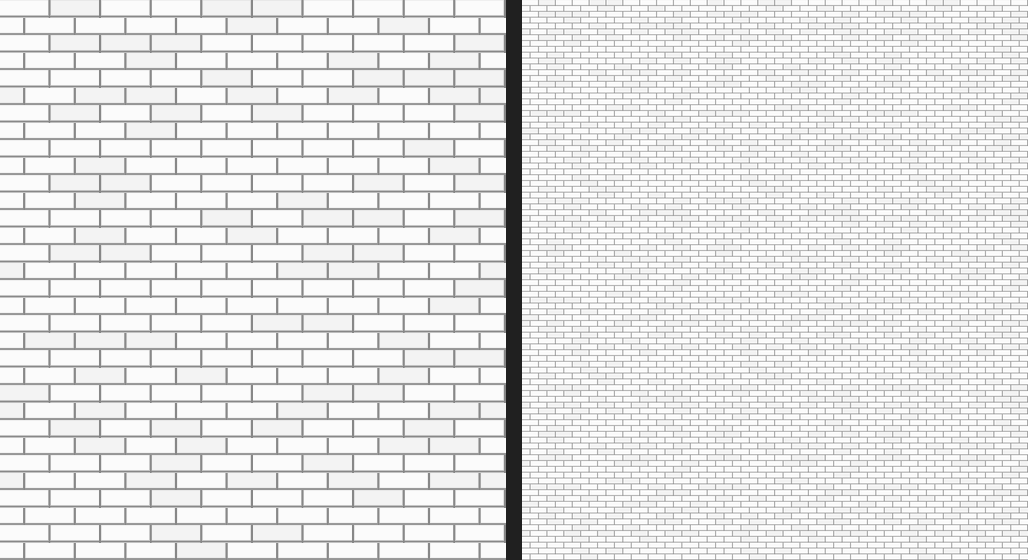
Left: one tile. Right: repeated 3 by 3.
A Shadertoy shader for this pattern:

```glsl
// Seamless running-bond wall of white bricks, some slightly greyer, with thin grey mortar.

const vec2  BRICKS = vec2(10.0, 32.0);            // whole repeats across and down (rows even)
const vec2  JOINT_WIDTH = vec2(0.044, 0.11);      // mortar width, in brick cells
const vec2  JOINT_CENTER = vec2(0.978, 0.056);    // mortar position inside each cell
const vec2  EDGE_SOFTNESS = vec2(1.0, 1.3);       // edge ramp, in output samples
const float PALE_SHARE = 0.26;                    // fraction of greyer bricks
const vec3  WHITE_BRICK = vec3(0.984);
const vec3  PALE_BRICK = vec3(0.951);
const vec3  MORTAR = vec3(0.53);

// Integer hash of a brick index, in 0..1
float hashBrick(vec2 id) {
    uvec2 q = uvec2(id) + 17u;
    uint h = q.x * 374761393u + q.y * 668265263u;
    h = (h ^ (h >> 13)) * 1274126177u;
    h = (h ^ (h >> 15)) * 2246822519u;
    return float((h ^ (h >> 16)) & 65535u) / 65536.0;
}

// Antialiased mortar coverage of the vertical and horizontal joints
float mortarMask(vec2 cell, vec2 sampleSize) {
    vec2 distToJoint = abs(fract(cell - JOINT_CENTER + 0.5) - 0.5);
    vec2 ramp = sampleSize * EDGE_SOFTNESS;
    vec2 cover = clamp((0.5 * JOINT_WIDTH - distToJoint) / ramp + 0.5, 0.0, 1.0);
    return max(cover.x, cover.y);
}

void mainImage(out vec4 fragColor, in vec2 fragCoord) {
    vec2 p = fragCoord / iResolution.xy * BRICKS;
    vec2 sampleSize = BRICKS / iResolution.xy;

    // Shift every other course by half a brick
    float course = floor(p.y);
    p.x += 0.5 * (1.0 - mod(course, 2.0));

    // Wrapped index gives each brick one tone across the seam
    vec2 id = mod(floor(p), BRICKS);
    vec3 brick = mix(WHITE_BRICK, PALE_BRICK, step(hashBrick(id), PALE_SHARE));

    vec3 color = mix(brick, MORTAR, mortarMask(fract(p), sampleSize));
    fragColor = vec4(color, 1.0);
}
```
